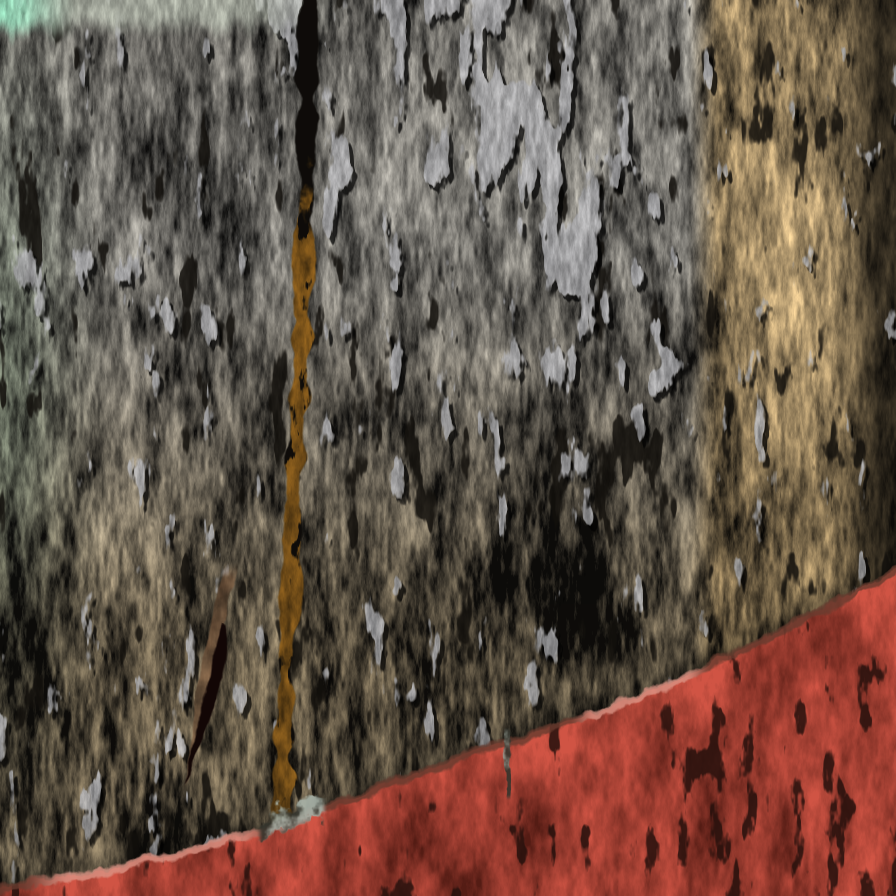
Give the GLSL for this texture, as a three.js fragment shader.

```glsl
// Weathered grey wall with vertical grain, flaking pale paint, an ochre seam
// and a torn sliver, above a sloping band of worn red paint.
// Stretched value noise makes the grain; soft masks place every stain.
varying vec2 vUv;

float hash(vec2 p) {
  p = fract(p * vec2(0.1031, 0.1137));
  p += dot(p, p.yx + 33.33);
  return fract((p.x + p.y) * p.x * 7.31 + p.y * 13.7);
}

float noise(vec2 p) {
  vec2 i = floor(p), f = fract(p);
  f = f * f * (3.0 - 2.0 * f);
  return mix(mix(hash(i), hash(i + vec2(1, 0)), f.x),
             mix(hash(i + vec2(0, 1)), hash(i + vec2(1, 1)), f.x), f.y);
}

float fbm(vec2 p) {
  float sum = 0.0, amp = 0.533;
  for (int i = 0; i < 4; i++) {
    sum += amp * noise(p);
    p = p * 2.03 + vec2(17.3, 9.1);
    amp *= 0.5;
  }
  return sum;
}

// Soft elliptical spot
float blob(vec2 p, vec2 center, vec2 size) {
  vec2 d = (p - center) / size;
  return exp(-dot(d, d));
}

float band(float x, float a, float b, float soft) {
  return smoothstep(a - soft, a + soft, x) * (1.0 - smoothstep(b - soft, b + soft, x));
}

// Pale flakes gather along a streak that drifts right as it falls
float flakes(vec2 p) {
  float path = mix(0.65, 0.53, smoothstep(0.68, 0.93, p.y));
  float streak = exp(-pow((p.x - path) / 0.035, 2.0)) * smoothstep(0.52, 0.66, p.y);
  float density = 0.22 * streak + 0.13 * blob(p, vec2(0.55, 0.88), vec2(0.2, 0.3))
                + 0.2 * blob(p, vec2(0.32, 1.0), vec2(0.035, 0.09))
                + 0.06 * blob(p, vec2(0.7, 0.55), vec2(0.08, 0.2));
  return smoothstep(0.71, 0.78, fbm(p * vec2(52, 17) + 40.0) + density);
}

vec3 wall(vec2 p) {
  float grain = fbm(p * vec2(65, 17));
  float fine = fbm(p * vec2(230, 60) + 7.0);
  float cloud = fbm(p * vec2(9, 5) + 3.0);

  // Broad light and dark regions
  float tone = 0.25 + 0.09 * smoothstep(0.15, 0.75, p.y);
  tone += 0.11 * blob(p, vec2(0.19, 0.62), vec2(0.12, 0.27));
  tone += 0.09 * blob(p, vec2(0.55, 0.85), vec2(0.22, 0.25));
  tone += 0.05 * blob(p, vec2(0.73, 0.5), vec2(0.06, 0.2));
  tone -= 0.09 * blob(p, vec2(0.22, 0.83), vec2(0.09, 0.1));
  tone -= 0.07 * blob(p, vec2(0.63, 0.31), vec2(0.09, 0.15));
  tone += 0.65 * (grain - 0.5) + 0.48 * (fine - 0.5) + 0.35 * (cloud - 0.5);

  // Warm lower wall, cool upper wall, tan strip on the right
  vec3 tint = mix(vec3(1.1, 0.98, 0.77), vec3(1.02, 1.0, 0.95), smoothstep(0.2, 0.75, p.y));
  tint = mix(tint, vec3(0.92, 1.03, 0.88), 0.7 * blob(p, vec2(0.0, 0.55), vec2(0.07, 0.3)));
  float strip = band(p.x, 0.785, 0.95, 0.02);
  tone += strip * (0.18 * exp(-pow((p.x - 0.89) / 0.055, 2.0)) * smoothstep(0.2, 0.55, p.y) - 0.03);
  tint = mix(tint, vec3(1.18, 1.0, 0.7), max(strip, smoothstep(0.78, 0.82, p.x)) * 0.9);
  tone *= 1.0 - 0.6 * smoothstep(0.93, 0.985, p.x);
  vec3 col = max(tone, 0.045) * tint;

  // Black pits in the grain
  float pitted = 0.1 * blob(p, vec2(0.47, 0.54), vec2(0.06, 0.15))
               + 0.15 * blob(p, vec2(0.68, 0.46), vec2(0.045, 0.17))
               + 0.1 * blob(p, vec2(0.64, 0.78), vec2(0.12, 0.15))
               + 0.08 * blob(p, vec2(0.84, 0.5), vec2(0.05, 0.12));
  float pits = smoothstep(0.69, 0.77, fbm(p * vec2(48, 14) + 80.0) + pitted);
  col = mix(col, vec3(0.07, 0.06, 0.045), pits * 0.85);

  // Flakes with a shadow on their lower right
  float paint = flakes(p);
  col *= 1.0 - 0.75 * flakes(p + vec2(-0.005, 0.007)) * (1.0 - paint);
  col = mix(col, vec3(0.65, 0.65, 0.66) * (0.7 + 0.6 * fine), paint * 0.85);

  // Pale band along the upper left edge
  float top = smoothstep(0.955, 0.985, p.y + 0.03 * (grain - 0.5)) * (1.0 - smoothstep(0.24, 0.4, p.x));
  vec3 mint = mix(vec3(0.6, 0.9, 0.76), vec3(0.67, 0.69, 0.64), smoothstep(0.0, 0.09, p.x));
  return mix(col, mint * (0.75 + 0.5 * fine), top * 0.85);
}

vec3 redPaint(vec2 p, float depth) {
  float wear = fbm(p * vec2(32, 13) + 20.0);
  float fine = fbm(p * vec2(170, 65));
  float light = 0.57 + 1.5 * (wear - 0.5) + 0.6 * (fine - 0.5);
  light += 0.3 * exp(-depth / 0.035) + 0.25 * smoothstep(0.85, 1.0, p.x);
  light -= 0.4 * blob(p, vec2(0.735, 0.16), vec2(0.018, 0.06)) + 0.3 * blob(p, vec2(0.5, 0.05), vec2(0.1, 0.04));
  vec3 col = mix(vec3(0.33, 0.11, 0.08), vec3(0.77, 0.31, 0.25), clamp(light, 0.0, 1.1));
  float scars = smoothstep(0.67, 0.77, fbm(p * vec2(55, 20) + 61.0) + 0.06 * smoothstep(0.04, 0.16, depth));
  return mix(col, vec3(0.14, 0.06, 0.045), scars * 0.85);
}

void main() {
  vec2 p = vUv;
  float rough = fbm(p * vec2(55, 45) + 11.0) - 0.5;
  vec3 col = wall(p);

  // Seam: black gap above, ochre filling below
  float seam = p.x - mix(0.312, 0.345, smoothstep(-0.1, 1.0, p.y)) - 0.008 * (fbm(vec2(p.y * 32.0, 5)) - 0.5);
  float width = 0.009 + 0.009 * (noise(vec2(p.y * 45.0, 2)) - 0.5);
  float gap = 1.0 - smoothstep(width - 0.001, width + 0.002, abs(seam));
  float ochre = smoothstep(0.74, 0.79, 1.53 - p.y + 0.15 * rough);
  ochre *= smoothstep(0.33, 0.43, fbm(p * vec2(85, 28) + 31.0));
  vec3 filling = vec3(0.43, 0.29, 0.09) * (0.45 + 1.1 * fbm(p * vec2(140, 50)));
  col = mix(col, mix(vec3(0.055, 0.045, 0.035), filling, ochre), gap);

  // Torn sliver with a tan lip on its left
  float t = (p.y - 0.125) / 0.18;
  float tear = p.x - 0.205 - 0.042 * t - 0.006 * rough;
  float open = 0.015 * sqrt(max(t * (1.0 - t), 0.0)) * (0.5 + t);
  float lip = band(tear, -0.012 * smoothstep(0.0, 0.8, t), 0.003, 0.0015) * band(p.y, 0.13, 0.36, 0.015);
  col = mix(col, vec3(0.46, 0.34, 0.24) * (0.8 + rough), lip * 0.8);
  col = mix(col, vec3(0.07, 0.025, 0.02), band(tear, 0.0, open * 1.7, 0.0015) * band(t, 0.0, 1.0, 0.02));

  // Sloping red band with a chipped rim
  float edge = 0.01 + 0.16 * p.x + 0.195 * p.x * p.x + 0.013 * blob(p, vec2(0.5, p.y), vec2(0.13, 1));
  float depth = edge + 0.016 * rough - p.y;
  col *= 1.0 - 0.35 * exp(-abs(depth) / 0.012);
  col = mix(col, redPaint(p, max(depth, 0.0)), smoothstep(-0.0015, 0.0015, depth));
  float bright = max(band(p.x, 0.05, 0.29, 0.03), band(p.x, 0.65, 0.78, 0.015));
  vec3 rim = mix(vec3(0.4, 0.23, 0.18), vec3(0.86, 0.58, 0.52), bright);
  col = mix(col, rim, band(depth, -0.003, 0.006, 0.002) * 0.8);

  // Grey chips where the rim is broken
  float chip = band(p.x, 0.29, 0.362, 0.004) * band(depth + 0.025 * rough, -0.012, 0.013, 0.003);
  chip = max(chip, band(p.x + 0.012 * rough, 0.563, 0.569, 0.001) * band(p.y, 0.11, 0.185, 0.004));
  col = mix(col, mix(vec3(0.2, 0.2, 0.17), vec3(0.66, 0.7, 0.66), smoothstep(-0.1, 0.22, rough)), chip * 0.9);

  gl_FragColor = vec4(clamp(col, 0.0, 1.0), 1.0);
}
```
